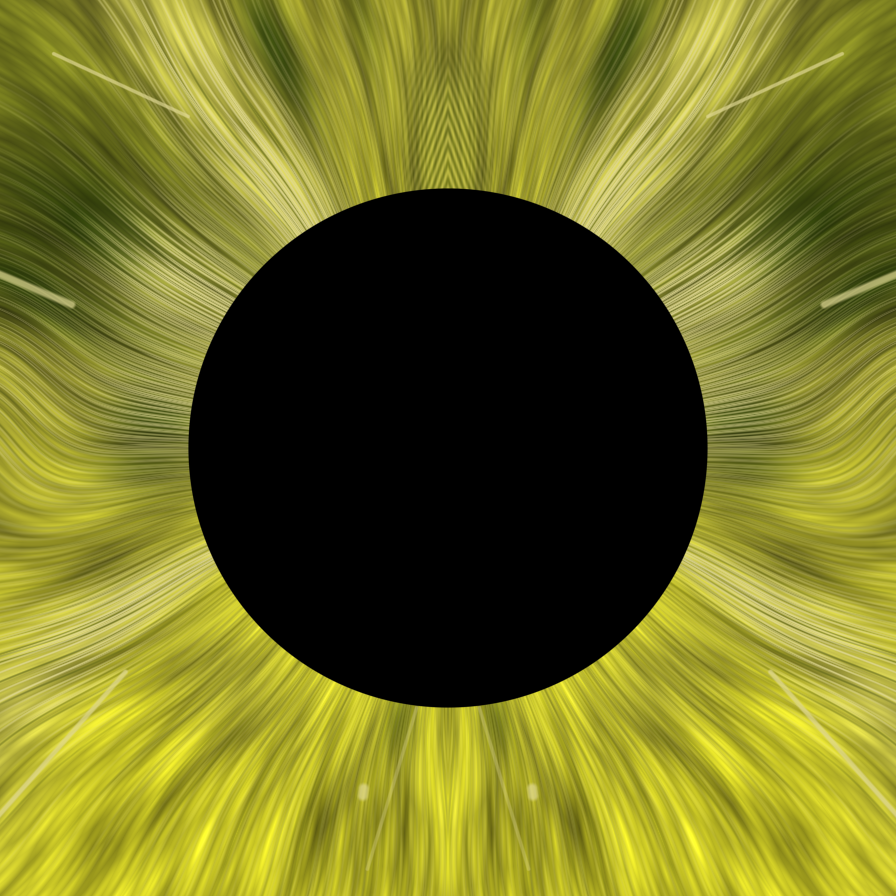
Write a WebGL 2 fragment shader that draws this background.

```glsl
#version 300 es
precision highp float;

#define DISC_RADIUS 0.2897
#define AWN_WIDTH 0.0021
#define AWN_COUNT 62.0
#define STREAK_CONTRAST 0.62
#define CHEVRON_RATE 330.0

uniform vec2 u_resolution;
out vec4 fragColor;

const vec3 SHADE = vec3(0.13, 0.19, 0.02);
const vec3 MOSS = vec3(0.31, 0.35, 0.07);
const vec3 OLIVE = vec3(0.54, 0.53, 0.15);
const vec3 LIME = vec3(0.71, 0.70, 0.13);
const vec3 TAN = vec3(0.76, 0.74, 0.32);
const vec3 STRAW = vec3(0.88, 0.85, 0.58);

vec2 hash2(vec2 p) {
    return fract(sin(vec2(dot(p, vec2(127.1, 311.7)), dot(p, vec2(269.5, 183.3)))) * 43758.5);
}

// Cellular noise: distance to the nearest scattered point
float cellular(vec2 p) {
    vec2 cell = floor(p);
    float nearest = 2.0;
    for (int y = -1; y <= 1; y++)
        for (int x = -1; x <= 1; x++) {
            vec2 id = cell + vec2(x, y);
            nearest = min(nearest, length(id + hash2(id) - p));
        }
    return nearest;
}

// Soft spot in polar space
float patchAt(vec2 polar, vec2 centre, vec2 size) {
    vec2 d = (polar - centre) / size;
    return exp(-dot(d, d));
}

// Fan of fibres leaving the rim; it drifts and spreads with distance
float plume(vec2 polar, float angle, float width, float drift, float spread, float reach) {
    float out_ = polar.y - DISC_RADIUS;
    float d = (polar.x - angle - drift * out_) / (width + spread * out_);
    return exp(-d * d) * (1.0 - smoothstep(reach * 0.7, reach, polar.y));
}

// Fine radial hairs, each with its own tilt and length
float awns(vec2 polar, float count, float seed) {
    float u = polar.x * count, out_ = polar.y - DISC_RADIUS, ink = 0.0;
    for (int i = -2; i <= 2; i++) {
        float id = floor(u) + float(i);
        vec2 h = hash2(vec2(id, seed));
        float d = abs(u - id - h.x - (h.y - 0.5) * 8.0 * out_) / count * polar.y;
        float tip = 0.08 + 0.4 * fract(h.x * 7.0 + h.y * 3.0);
        float line = 1.0 - smoothstep(0.0, AWN_WIDTH, d);
        ink = max(ink, line * (1.0 - smoothstep(tip * 0.6, tip, out_)));
    }
    return ink;
}

float stalk(vec2 p, vec2 a, vec2 b, float width) {
    vec2 ab = b - a;
    float t = clamp(dot(p - a, ab) / dot(ab, ab), 0.0, 1.0);
    return 1.0 - smoothstep(width * 0.3, width, length(p - a - ab * t));
}

void main() {
    float side = min(u_resolution.x, u_resolution.y);
    vec2 p = (gl_FragCoord.xy - 0.5 * u_resolution) / side;
    p.x = abs(p.x);
    // Angle runs from 0 at the top to pi at the bottom
    vec2 polar = vec2(atan(p.x, p.y), length(p));
    float a = polar.x, r = polar.y;

    // Bent coordinates for the streaks
    float swirl = patchAt(polar, vec2(1.48, 0.5), vec2(0.25, 0.12));
    vec2 flow = polar;
    flow.x += 0.015 * sin(r * 17.0 + a * 5.0) + 1.6 * swirl * (r - 0.4);
    float broad = cellular(flow * vec2(9.0, 4.5)) - 0.45;
    float medium = cellular(flow * vec2(27.0, 7.0) + 7.0) - 0.45;
    float fine = cellular(flow * vec2(85.0, 12.0) + 19.0) - 0.45;
    float streak = broad * 0.5 + medium * 0.4 + fine * 0.32;

    // Field colours by direction
    vec3 color = mix(OLIVE, LIME, smoothstep(1.55, 2.15, a));
    color = mix(color, LIME, 0.45 * (1.0 - smoothstep(0.3, 0.42, r)) * (1.0 - smoothstep(0.3, 0.6, a)));
    color = mix(color, MOSS, 0.55 * plume(polar, 0.85, 0.2, 0.0, 0.0, 1.2));
    color = mix(color, LIME, 0.5 * patchAt(polar, vec2(1.6, 0.46), vec2(0.13, 0.1)));
    color = mix(color, OLIVE, 0.6 * patchAt(polar, vec2(2.35, 0.36), vec2(0.25, 0.06)));

    // Dark hollows
    float hollow = 0.8 * patchAt(polar, vec2(0.41, 0.48), vec2(0.05, 0.10));
    hollow += 0.35 * patchAt(polar, vec2(0.2, 0.52), vec2(0.035, 0.1));
    hollow += 0.85 * patchAt(polar, vec2(1.0, 0.47), vec2(0.12, 0.13));
    hollow += 0.8 * patchAt(polar, vec2(1.2, 0.49), vec2(0.12, 0.16));
    hollow += 0.9 * patchAt(polar, vec2(1.5, 0.33), vec2(0.18, 0.06));
    hollow += 0.5 * patchAt(polar, vec2(2.97, 0.31), vec2(0.05, 0.04));
    color = mix(color, SHADE, clamp(hollow * (1.0 - 0.8 * broad), 0.0, 0.95));
    color *= 1.0 - STREAK_CONTRAST * 1.7 * streak;

    // Pale plumes
    float upper = plume(polar, 0.57, 0.14, 0.05, -0.15, 1.2);
    float middle = plume(polar, 1.0, 0.16, 0.0, 0.0, 0.5);
    float lower = plume(polar, 2.0, 0.055, 0.3, 0.3, 1.2);
    float fringe = plume(polar, 1.4, 0.22, 0.0, 0.0, 0.45);
    float pale = 0.72 * upper + 0.45 * middle + 0.7 * lower + 0.12 * fringe + 0.2 * swirl;
    color = mix(color, TAN * (1.0 - 0.7 * streak), clamp(pale * (1.0 - 1.1 * medium), 0.0, 0.9));

    // Hairs and dark gaps between them
    float hair = max(awns(flow, AWN_COUNT, 1.0), 0.8 * awns(flow, AWN_COUNT * 1.5, 5.0));
    float gap = awns(flow, AWN_COUNT * 0.8, 9.0);
    float hairy = clamp(upper + middle + lower + 0.7 * fringe + 0.35 * swirl, 0.0, 1.0);
    color = mix(color, MOSS, gap * (0.18 + 0.35 * hairy));
    color = mix(color, STRAW, hair * (0.14 + 0.72 * hairy));

    // Nested chevrons on the upper axis
    float chevron = 0.5 + 0.5 * sin((p.y + 2.8 * p.x) * CHEVRON_RATE);
    float axis = (1.0 - smoothstep(0.015, 0.06, p.x)) * (1.0 - smoothstep(0.36, 0.48, p.y)) * step(0.0, p.y);
    color = mix(color, mix(MOSS, TAN, chevron), 0.55 * axis);

    // Loose stalks and a seed
    float loose = stalk(p, vec2(0.29, 0.37), vec2(0.44, 0.44), 0.003);
    loose = max(loose, stalk(p, vec2(0.42, 0.16), vec2(0.51, 0.198), 0.006));
    loose = max(loose, stalk(p, vec2(0.36, -0.25), vec2(0.51, -0.42), 0.004));
    loose = max(loose, stalk(p, vec2(0.035, -0.29), vec2(0.09, -0.47), 0.003) * 0.5);
    loose = max(loose, stalk(p, vec2(0.094, -0.38), vec2(0.095, -0.388), 0.008));
    color = mix(color, STRAW, 0.7 * loose);

    // Black disc
    float edge = 0.8 / side;
    color *= smoothstep(DISC_RADIUS - edge, DISC_RADIUS + edge, r);
    fragColor = vec4(clamp(color, 0.0, 1.0), 1.0);
}
```
